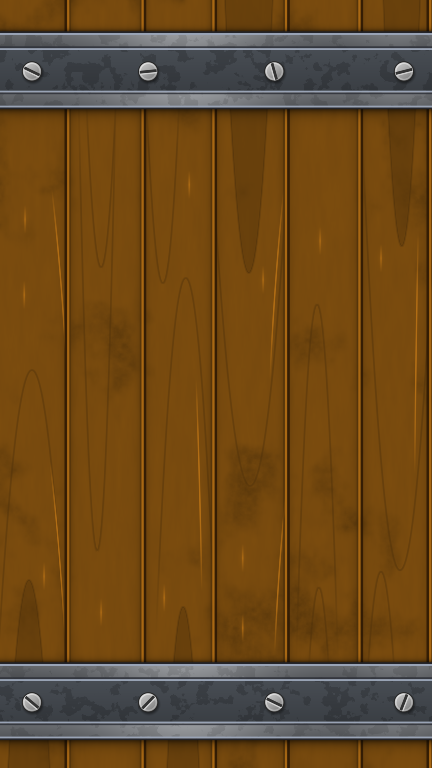
Write a Shadertoy shader that draws this texture.

```glsl
float hash(vec2 p) {
    vec3 q = fract(p.xyx * 0.1031);
    q += dot(q, q.yzx + 33.33);
    return fract((q.x + q.y) * q.z);
}

float noise(vec2 p) {
    vec2 i = floor(p), f = fract(p);
    f = f * f * (3.0 - 2.0 * f);
    return mix(mix(hash(i), hash(i + vec2(1, 0)), f.x),
               mix(hash(i + vec2(0, 1)), hash(i + vec2(1, 1)), f.x), f.y);
}

float fbm(vec2 p) {
    float sum = 0.0, amp = 0.5;
    for (int i = 0; i < 4; i++) {
        sum += amp * noise(p);
        p = p * 2.03 + 17.0;
        amp *= 0.5;
    }
    return sum;
}

// Coverage of the region d < 0, and of a band around d = 0
float fill(float d, float px) { return 1.0 - smoothstep(-0.5 * px, 0.5 * px, d); }
float line(float d, float halfWidth, float px) { return fill(abs(d) - halfWidth, px); }

// Grain arch as a parabola: apex, half width, signed length; returns distance and progress
vec2 archDistance(vec2 p, vec4 arch) {
    vec2 q = p - arch.xy;
    float t = q.y / arch.w;
    float f = q.x * q.x / (arch.z * arch.z) - t;
    vec2 slope = vec2(2.0 * q.x / (arch.z * arch.z), 1.0 / arch.w);
    return vec2(f / length(slope), t);
}

const vec4 RINGS[10] = vec4[](
    vec4(23.4, 116, 3.3, 36), vec4(37.7, 112.3, 3.7, 40), vec4(57.9, 65.3, 8, 62),
    vec4(22.5, 50.5, 4.2, 100), vec4(92.6, 45.8, 8.5, 95), vec4(7.4, 92.1, 7.8, -66),
    vec4(43, 113.4, 6.6, -76), vec4(73.4, 107.2, 4.6, -75), vec4(73.8, 41.7, 2.2, -17),
    vec4(88.2, 45.4, 3, -22));
const vec4 KNOTS[4] = vec4[](
    vec4(57.6, 114.6, 4.3, 38), vec4(93, 120.8, 3.2, 32),
    vec4(6.7, 43.5, 3.2, -19), vec4(42.4, 37.3, 2.2, -13));
// Glints: upper end, lower end
const vec4 GLINTS[6] = vec4[](
    vec4(12, 134, 15.4, 92), vec4(11.6, 71, 15, 29.6), vec4(65.7, 134, 62.5, 90),
    vec4(66.2, 64, 63.6, 27), vec4(45.4, 90, 46.7, 41), vec4(96.8, 124, 96, 68));
const vec2 NICKS[11] = vec2[](
    vec2(5.8, 127), vec2(5.6, 109.5), vec2(43.8, 135), vec2(60.9, 113), vec2(74.1, 122),
    vec2(88.2, 118), vec2(10.2, 44.4), vec2(23.4, 36), vec2(38, 39.4), vec2(56.2, 48.6),
    vec2(56.2, 32.4));
// Seams: position, side of the dark gap
const vec2 SEAMS[6] = vec2[](vec2(15.8, -1), vec2(33, 1), vec2(49.4, 1),
    vec2(66.2, 1), vec2(83.2, 1), vec2(99.6, -1));
// Screws: position, slot angle above, slot angle below
const vec3 SCREWS[4] = vec3[](vec3(7.4, -0.45, -0.7), vec3(34.3, 0.1, 0.8),
    vec3(63.5, -1.3, -0.45), vec3(93.5, 0.25, 1.2));

vec3 wood(vec2 p, float px) {
    vec3 amber = vec3(0.70, 0.43, 0.08), umber = vec3(0.30, 0.185, 0.035);
    float stain = smoothstep(0.52, 0.78, fbm(p * vec2(0.07, 0.06) + 4.0));
    vec3 col = vec3(0.475, 0.293, 0.055);
    col *= 0.97 + 0.06 * fbm(p * vec2(0.8, 0.15));
    col *= 1.0 - stain * (0.08 + 0.22 * fbm(p * 0.9));

    for (int i = 0; i < 4; i++) {
        float d = archDistance(p, KNOTS[i]).x;
        col = mix(col, umber, 0.38 * fill(d, px) + 0.3 * line(d, 0.2, px));
    }
    for (int i = 0; i < 10; i++) {
        vec2 a = archDistance(p, RINGS[i]);
        float fade = 1.0 - smoothstep(0.75, 1.15, a.y);
        col = mix(col, umber, 0.42 * fade * line(a.x, 0.2, px * 1.4));
    }
    for (int i = 0; i < 6; i++) {
        vec4 g = GLINTS[i];
        float t = clamp((g.y - p.y) / (g.y - g.w), 0.0, 1.0), arc = t * (1.0 - t);
        float x = mix(g.x, g.z, t) + 0.4 * (g.z - g.x) * arc;
        col = mix(col, amber, min(1.0, 4.5 * arc) * line(p.x - x, 0.17, px));
    }
    for (int i = 0; i < 11; i++) {
        vec2 q = abs(p - NICKS[i]);
        float taper = max(0.0, 1.0 - q.y / 3.3);
        col = mix(col, amber, taper * (0.85 * exp(-q.x * q.x * 25.0) + 0.12 * exp(-q.x * q.x)));
    }
    for (int i = 0; i < 6; i++) {
        float d = p.x - SEAMS[i].x, gap = d * SEAMS[i].y;
        col *= 1.0 - 0.3 * exp(-abs(d) * 1.3);
        col = mix(col, vec3(0.17, 0.09, 0.01), 0.85 * line(gap - 0.6, 0.27, px));
        col = mix(col, umber, 0.6 * line(gap + 0.5, 0.15, px));
        col = mix(col, amber, 0.9 * line(d, 0.24, px));
    }
    return col;
}

// Steel strap: dark plate between two bright-edged rails
vec3 steel(vec2 p, float v, float px) {
    float a = abs(v), grime = fbm(p * 0.45 + 9.0);
    vec3 plate = vec3(0.27, 0.29, 0.315) * (0.94 + 0.02 * v);
    plate *= 1.0 - 0.16 * smoothstep(0.53, 0.58, grime);
    float shine = exp(-pow((p.x - 43.0) / 19.0, 2.0)) + 0.35 * exp(-pow((p.x - 92.0) / 10.0, 2.0));
    vec3 rail = vec3(0.36, 0.37, 0.385) + 0.2 * shine + 0.025 * (v - sign(v) * 6.9);
    rail *= 1.0 - 0.1 * smoothstep(0.5, 0.58, grime);
    vec3 col = mix(rail, plate, fill(a - 5.0, px));
    col = mix(col, vec3(0.18, 0.19, 0.22), 0.85 * line(a - 5.35, 0.2, px));
    float edge = max(line(a - 4.9, 0.2, px), line(a - 8.4, 0.23, px));
    col = mix(col, vec3(0.60, 0.64, 0.71), edge);
    return mix(col, vec3(0.14, 0.14, 0.16), line(a - 8.85, 0.22, px));
}

vec3 addScrew(vec3 col, vec2 q, float angle, float px) {
    float r = length(q), c = cos(angle), s = sin(angle);
    float across = dot(q, vec2(-s, c));
    col *= 1.0 - 0.5 * (1.0 - smoothstep(1.7, 2.9, length(q - vec2(0.2, -0.4))));
    vec3 head = vec3(0.64 + 0.06 * dot(q, vec2(-0.6, 0.8)));
    head += 0.12 * line(r - 1.85, 0.15, px);
    head = mix(head, vec3(0.82), line(across + 0.45, 0.18, px));
    head = mix(head, vec3(0.2), line(across, 0.32, px) * fill(r - 1.95, px));
    col = mix(col, vec3(0.15), fill(r - 2.35, px));
    return mix(col, head, fill(r - 2.12, px));
}

void mainImage(out vec4 fragColor, in vec2 fragCoord) {
    // The canvas is 100 units wide
    float px = 100.0 / iResolution.x;
    vec2 p = fragCoord * px;
    bool upper = p.y > 88.0;
    float v = p.y - (upper ? 161.5 : 15.45);

    vec3 col = wood(p, px);
    col *= 1.0 - 0.6 * exp(-max(abs(v) - 9.0, 0.0) * (v < 0.0 ? 0.9 : 2.0));
    col = mix(col, steel(p, v, px), fill(abs(v) - 9.0, px));
    for (int i = 0; i < 4; i++) {
        vec3 screw = SCREWS[i];
        col = addScrew(col, vec2(p.x - screw.x, v + 0.25), upper ? screw.y : screw.z, px);
    }
    fragColor = vec4(col, 1.0);
}
```
